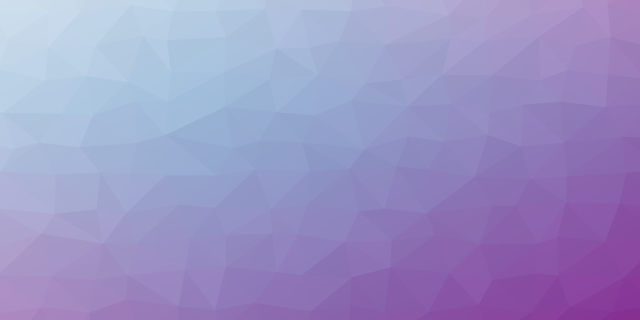
This background is drawn by a WebGL 2 fragment shader. Its source:

```glsl
#version 300 es
precision highp float;

#define CELL vec2(0.136, 0.103)    // mesh spacing, in canvas heights
#define MESH_SHIFT vec2(0.1, 0.42) // mesh offset, in cells
#define JITTER vec2(0.62, 0.5)     // vertex scatter, in cells
#define RAMP_START 0.42            // ramp position at the left and top
#define RAMP_END 5.4               // ramp position at the right and bottom
#define FACET 0.75                 // 0 = smooth gradient, 1 = flat triangles
#define SHADE 0.022                // brightness variation between triangles

uniform vec2 u_resolution;
out vec4 fragColor;

const vec3 RAMP[7] = vec3[7](
  vec3(0.878, 0.925, 0.957),
  vec3(0.749, 0.827, 0.902),
  vec3(0.620, 0.737, 0.855),
  vec3(0.549, 0.588, 0.776),
  vec3(0.549, 0.420, 0.694),
  vec3(0.533, 0.255, 0.616),
  vec3(0.506, 0.059, 0.486));

float hash(vec2 p) {
  return fract(sin(dot(p, vec2(127.1, 311.7))) * 43758.5453);
}

vec3 ramp(float t) {
  float pos = mix(RAMP_START, RAMP_END, clamp(t, 0.0, 1.0));
  int i = int(pos);
  return mix(RAMP[i], RAMP[i + 1], fract(pos));
}

// Average of a left-to-right and a top-to-bottom ramp
vec3 gradient(vec2 p) {
  float aspect = u_resolution.x / u_resolution.y;
  return 0.5 * (ramp(p.x / aspect) + ramp(1.0 - p.y));
}

// Jittered grid vertex
vec2 vertex(vec2 id) {
  vec2 offset = vec2(hash(id), hash(id + 53.7)) - 0.5;
  return (id + MESH_SHIFT + offset * JITTER) * CELL;
}

// Signed distance to the line a-b, positive on its left
float edgeDistance(vec2 p, vec2 a, vec2 b) {
  vec2 e = normalize(b - a);
  return dot(p - a, vec2(-e.y, e.x));
}

// Facet colour and coverage of a counter-clockwise triangle
vec4 facet(vec2 p, vec2 a, vec2 b, vec2 c, float seed) {
  float d = min(edgeDistance(p, a, b),
                min(edgeDistance(p, b, c), edgeDistance(p, c, a)));
  float coverage = clamp(0.5 + d * u_resolution.y, 0.0, 1.0);
  vec3 color = gradient(mix(p, (a + b + c) / 3.0, FACET));
  color += SHADE * (seed - 0.5);
  return vec4(color, 1.0) * coverage;
}

void main() {
  vec2 p = gl_FragCoord.xy / u_resolution.y;
  vec2 home = floor(p / CELL - MESH_SHIFT);
  vec4 sum = vec4(gradient(p), 1.0) * 0.001;

  // Two triangles per cell, split along the shorter diagonal
  for (int y = -1; y <= 1; y++) {
    for (int x = -1; x <= 1; x++) {
      vec2 id = home + vec2(x, y);
      vec2 a = vertex(id);
      vec2 b = vertex(id + vec2(1.0, 0.0));
      vec2 c = vertex(id + vec2(1.0, 1.0));
      vec2 d = vertex(id + vec2(0.0, 1.0));
      float seed1 = hash(id + 17.3);
      float seed2 = hash(id + 91.9);
      if (distance(a, c) < distance(b, d)) {
        sum += facet(p, a, b, c, seed1) + facet(p, a, c, d, seed2);
      } else {
        sum += facet(p, a, b, d, seed1) + facet(p, b, c, d, seed2);
      }
    }
  }
  fragColor = vec4(sum.rgb / sum.a, 1.0);
}
```
